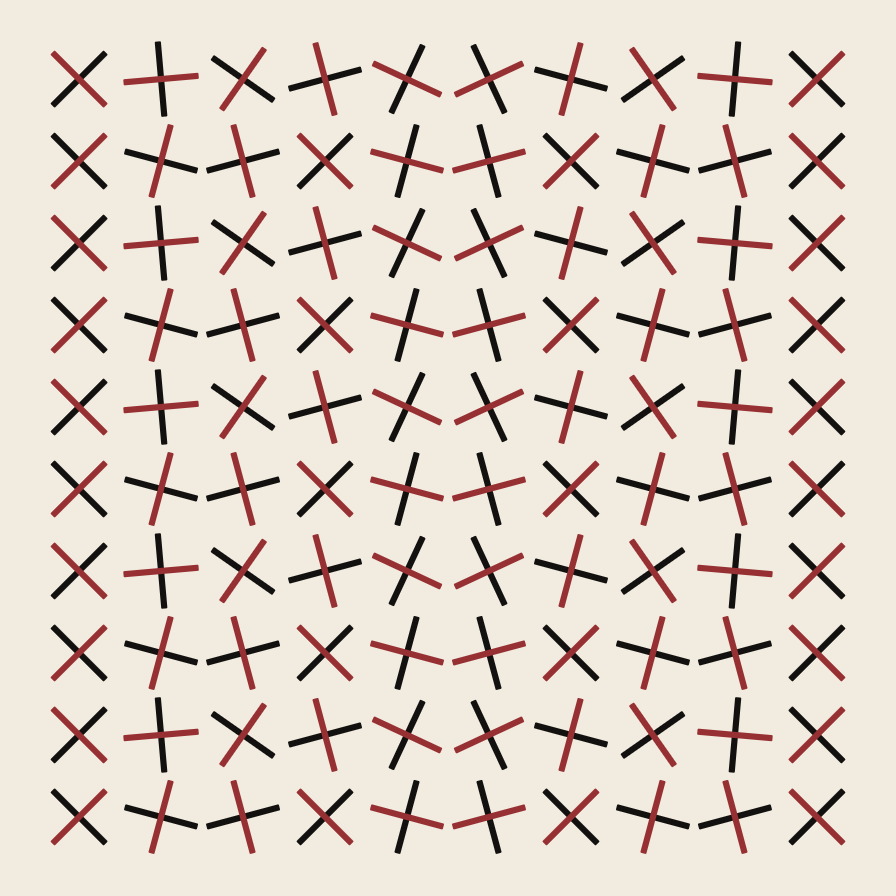
Reproduce this pattern procedurally as a Shadertoy shader.

```glsl
#define GRID 10.0
#define PITCH 0.0915
#define HALF_LENGTH 0.0421
#define HALF_WIDTH 0.00345
#define CORNER 0.0014
#define ODD_ROW_TURN vec2(45.0, 50.0)   // start angle, step per column
#define EVEN_ROW_TURN vec2(-45.0, 30.0)
#define PAPER vec3(0.949, 0.925, 0.878)
#define INK vec3(0.070, 0.068, 0.060)
#define RED vec3(0.592, 0.188, 0.200)

// Signed distance to a bar along x with slightly rounded corners
float barDistance(vec2 p) {
    vec2 d = abs(p) - vec2(HALF_LENGTH, HALF_WIDTH) + CORNER;
    return length(max(d, 0.0)) + min(max(d.x, d.y), 0.0) - CORNER;
}

float coverage(float dist, float pixel) {
    return clamp(0.5 - dist / pixel, 0.0, 1.0);
}

void mainImage(out vec4 fragColor, in vec2 fragCoord) {
    float pixel = 1.0 / min(iResolution.x, iResolution.y);
    vec2 p = (fragCoord - 0.5 * iResolution.xy) * pixel;

    // Mirror the right half onto the left, then split into cells
    p.x = -abs(p.x);
    vec2 grid = p / PITCH + 0.5 * GRID;
    vec2 cell = clamp(floor(grid), 0.0, GRID - 1.0);
    vec2 local = (grid - cell - 0.5) * PITCH;

    // Alternate rows turn at different rates from column to column
    vec2 turn = mod(cell.y, 2.0) < 0.5 ? EVEN_ROW_TURN : ODD_ROW_TURN;
    float angle = radians(turn.x + turn.y * cell.x);
    vec2 axis = vec2(cos(angle), sin(angle));
    vec2 q = vec2(dot(local, axis), dot(local, vec2(-axis.y, axis.x)));

    // Dark bar below, red bar across it
    vec3 color = mix(PAPER, INK, coverage(barDistance(q), pixel));
    color = mix(color, RED, coverage(barDistance(q.yx), pixel));
    fragColor = vec4(color, 1.0);
}
```
